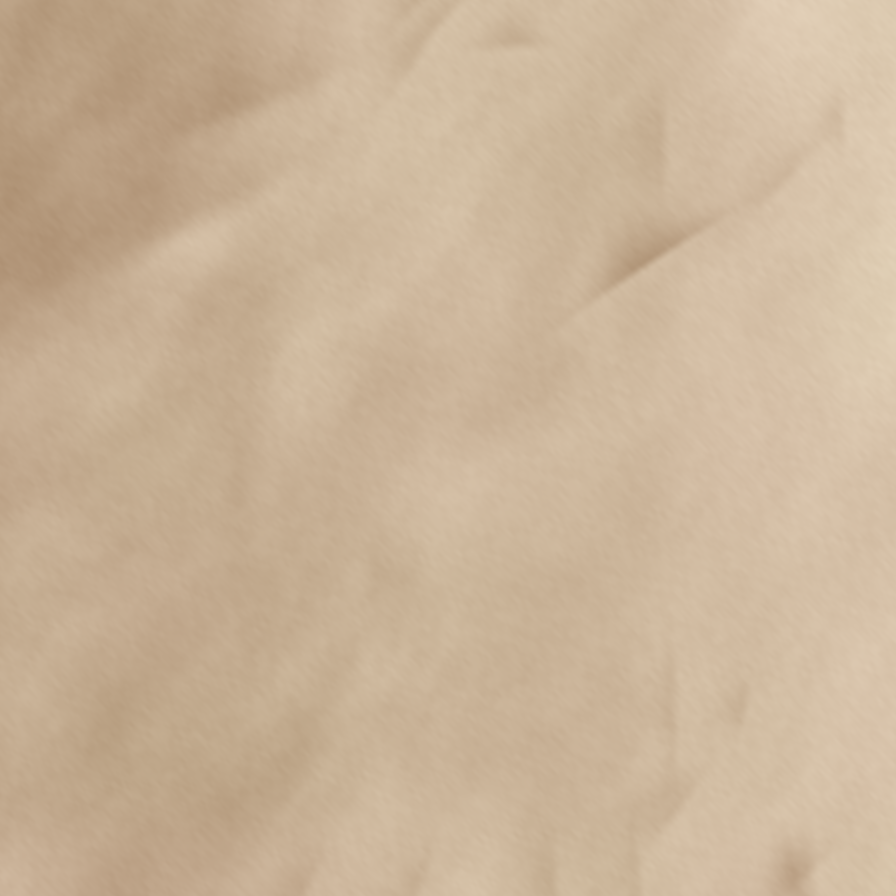
Give the GLSL for this texture, as a Shadertoy shader.

```glsl
// Draws soft, warm beige crumpled paper with faint folds, mottling and fine fibres.

const vec3 TAN_SHADE = vec3(0.74, 0.64, 0.53);
const vec3 CREAM_LIGHT = vec3(0.84, 0.76, 0.66);
const vec3 PINK_TINT = vec3(0.003, -0.002, 0.003);

const float LEFT_TONE = 0.02;      // tone 0 is tan, tone 1 is cream
const float RIGHT_TONE = 1.16;
const float MOTTLE_LEFT = 1.55;
const float MOTTLE_RIGHT = 0.75;
const float MOTTLE_ANGLE = 1.0;
const vec2 MOTTLE_SCALE = vec2(4.5, 8.0);
const float FIBRE_ANGLE = -0.8;
const vec2 FIBRE_SCALE = vec2(85.0, 180.0);
const float FIBRE_STRENGTH = 0.25;
const int SMALL_FOLDS = 16;
const float SMALL_FOLD_STRENGTH = 0.38;

float hash(vec2 p) {
    return fract(sin(dot(p, vec2(127.1, 311.7))) * 43758.5453);
}

float noise(vec2 p) {
    vec2 cell = floor(p);
    vec2 f = fract(p);
    f = f * f * f * (f * (f * 6.0 - 15.0) + 10.0);
    float low = mix(hash(cell), hash(cell + vec2(1.0, 0.0)), f.x);
    float high = mix(hash(cell + vec2(0.0, 1.0)), hash(cell + vec2(1.0, 1.0)), f.x);
    return mix(low, high, f.y);
}

vec2 rotate(vec2 p, float angle) {
    float c = cos(angle);
    float s = sin(angle);
    return vec2(c * p.x + s * p.y, c * p.y - s * p.x);
}

float fbm(vec2 p) {
    float sum = 0.0;
    float weight = 0.53;
    for (int i = 0; i < 4; i++) {
        sum += weight * noise(p);
        p = rotate(p, 0.35) * 2.03 + 17.3;
        weight *= 0.5;
    }
    return sum;
}

// Shadow on the upper side of a crease, a faint highlight on the lower side.
float fold(vec2 p, vec2 centre, float angle, float halfLength, float width, float blur) {
    vec2 q = rotate(p - centre, angle);
    float along = q.x / halfLength;
    float taper = exp(-along * along * 1.6);
    float side = smoothstep(-blur, blur, q.y);
    float reach = width * (0.35 + 0.65 * taper);
    float shadow = side * exp(-q.y * q.y / (reach * reach));
    float shine = (1.0 - side) * exp(-abs(q.y) / width);
    return taper * (0.22 * shine - shadow);
}

// Faint creases gathered near the top and bottom edges.
float smallFolds(vec2 p) {
    float sum = 0.0;
    for (int i = 0; i < SMALL_FOLDS; i++) {
        float id = float(i);
        float offset = hash(vec2(id, 2.0));
        float height = 0.24 * offset * offset;
        if (i % 3 == 0) height = 1.0 - height;
        vec2 centre = vec2(0.3 + 0.7 * hash(vec2(id, 1.0)), height);
        float angle = mix(0.7, 2.0, hash(vec2(id, 3.0)));
        float halfLength = mix(0.04, 0.10, hash(vec2(id, 4.0)));
        float width = mix(0.02, 0.05, hash(vec2(id, 5.0)));
        sum += fold(p, centre, angle, halfLength, width, 0.008);
    }
    return sum * SMALL_FOLD_STRENGTH;
}

void mainImage(out vec4 fragColor, in vec2 fragCoord) {
    vec2 p = fragCoord / iResolution.xy;

    // Light falling from the right
    float tone = mix(LEFT_TONE, RIGHT_TONE, p.x);
    tone += (p.y - 0.5) * mix(-0.10, 0.25, p.x);

    // Soft mottling, bent by a slow warp
    vec2 warp = vec2(noise(p * 4.0 + 3.1), noise(p * 4.0 + 9.7)) - 0.5;
    vec2 mottleSpace = rotate(p + 0.10 * warp, MOTTLE_ANGLE) * MOTTLE_SCALE;
    float mottle = fbm(mottleSpace + 5.0) - 0.5;
    tone += mottle * mix(MOTTLE_LEFT, MOTTLE_RIGHT, p.x);

    // One crisp crease, its long faint tail, and broad soft folds at upper left
    vec2 bent = p + 0.02 * warp;
    tone += 0.80 * fold(bent, vec2(0.735, 0.705), 0.56, 0.085, 0.042, 0.006);
    tone += 0.25 * fold(bent, vec2(0.72, 0.695), 0.56, 0.14, 0.020, 0.007);
    tone += 0.50 * fold(bent, vec2(0.28, 0.885), 0.35, 0.13, 0.055, 0.014);
    tone += 0.45 * fold(bent, vec2(0.23, 0.765), 0.50, 0.16, 0.060, 0.018);
    tone += 0.55 * fold(bent, vec2(0.575, 0.942), 0.05, 0.045, 0.030, 0.009);
    tone += smallFolds(bent);

    // Fine diagonal fibres
    vec2 fibreSpace = rotate(p, FIBRE_ANGLE) * FIBRE_SCALE;
    float fibre = 0.65 * noise(fibreSpace) + 0.35 * noise(fibreSpace * 1.7 + 31.0) - 0.5;
    tone += fibre * FIBRE_STRENGTH;

    vec3 colour = mix(TAN_SHADE, CREAM_LIGHT, tone);
    colour += PINK_TINT * (2.0 * noise(p * 6.0 + 21.0) - 1.0);
    fragColor = vec4(clamp(colour, 0.0, 1.0), 1.0);
}
```
